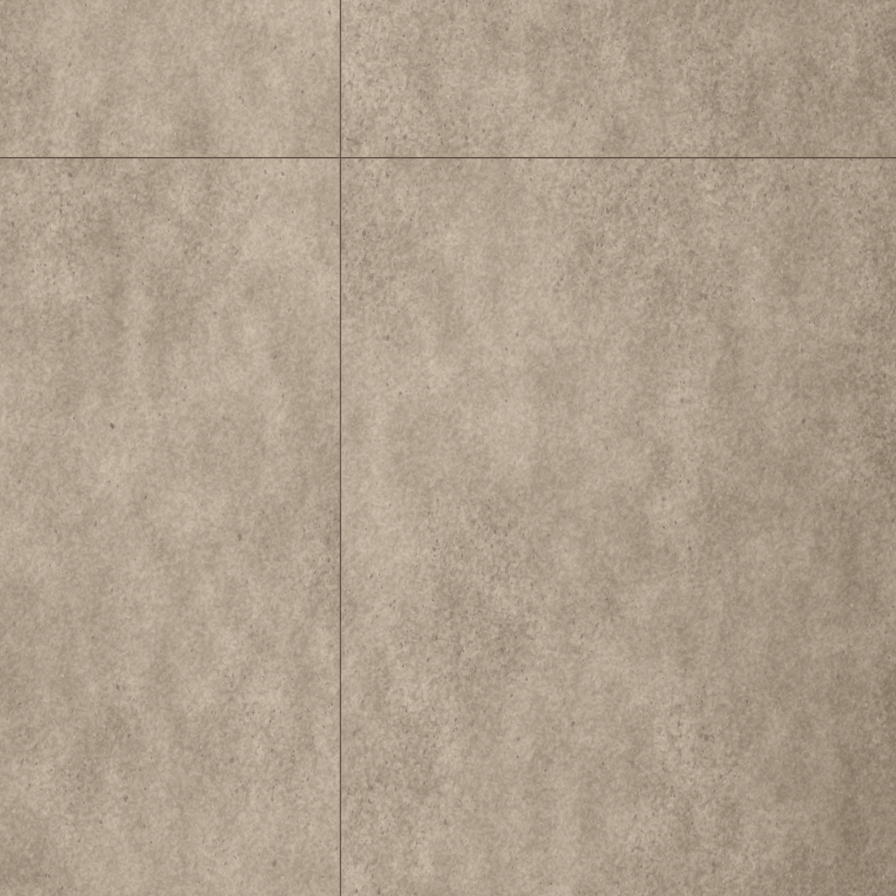
This texture is drawn by a Shadertoy shader. Its source:

```glsl
const vec3 STONE_DARK = vec3(0.57, 0.51, 0.44);
const vec3 STONE_LIGHT = vec3(0.75, 0.69, 0.62);
const vec3 PIT_COLOR = vec3(0.42, 0.36, 0.30);
const vec3 FLECK_COLOR = vec3(0.82, 0.76, 0.69);
const vec3 JOINT_COLOR = vec3(0.36, 0.31, 0.27);
const vec2 TILE_SIZE = vec2(0.9);
const vec2 JOINT_CROSSING = vec2(0.380, 0.824);
const float JOINT_HALF_WIDTH = 0.0009;

float hash(vec2 p) {
    vec3 q = fract(vec3(p.xyx) * 0.1031);
    q += dot(q, q.yzx + 33.33);
    return fract((q.x + q.y) * q.z);
}

float noise(vec2 p) {
    vec2 cell = floor(p);
    vec2 f = fract(p);
    f = f * f * (3.0 - 2.0 * f);
    float low = mix(hash(cell), hash(cell + vec2(1.0, 0.0)), f.x);
    float high = mix(hash(cell + vec2(0.0, 1.0)), hash(cell + 1.0), f.x);
    return mix(low, high, f.y);
}

float fbm(vec2 p) {
    float sum = 0.0;
    float amplitude = 0.5;
    for (int i = 0; i < 5; i++) {
        sum += amplitude * noise(p);
        p = mat2(1.6, 1.2, -1.2, 1.6) * p + 17.3;
        amplitude *= 0.5;
    }
    return sum / 0.96875;
}

vec2 rotate(vec2 p, float angle) {
    float c = cos(angle);
    float s = sin(angle);
    return vec2(c * p.x - s * p.y, s * p.x + c * p.y);
}

// Scattered ragged upright spots, one candidate per grid cell
float specks(vec2 uv, float frequency, float density, float seed, float pixel) {
    vec2 p = uv * vec2(frequency, frequency * 0.65) + seed;
    vec2 cell = floor(p);
    vec2 jitter = vec2(hash(cell + 3.7), hash(cell + 9.2));
    vec2 offset = fract(p) - mix(vec2(0.3), vec2(0.7), jitter);
    offset.x += offset.y * (hash(cell + 21.4) - 0.5);
    float ragged = 0.16 * (noise(p * 6.0) - 0.5);
    float radius = mix(0.08, 0.24, pow(hash(cell + 14.1), 2.0));
    float blur = 0.5 * pixel * frequency + 0.04;
    float spot = 1.0 - smoothstep(radius - blur, radius + blur, length(offset) + ragged);
    return spot * step(hash(cell + 31.8), density) * mix(0.25, 1.0, hash(cell + 5.5));
}

// Distance to the nearest joint of the tile grid
float jointDistance(vec2 uv, vec2 crossing, vec2 size) {
    vec2 d = abs(fract((uv - crossing) / size + 0.5) - 0.5) * size;
    return min(d.x, d.y);
}

// Broad lighting: bright upper left, falling off to the right
float lighting(vec2 uv) {
    float right = smoothstep(0.6, 1.05, uv.x);
    float low = 1.0 - smoothstep(0.0, 0.9, uv.y);
    float leftEdge = 1.0 - smoothstep(0.0, 0.12, uv.x);
    return 0.80 - 0.44 * right - 0.09 * low - 0.08 * leftEdge
        - 0.14 * right * low;
}

void mainImage(out vec4 fragColor, in vec2 fragCoord) {
    vec2 uv = fragCoord / iResolution.xy;
    float pixel = 1.0 / min(iResolution.x, iResolution.y);

    // Each tile samples its own patch of stone
    vec2 tile = floor((uv - JOINT_CROSSING) / TILE_SIZE);
    vec2 stone = uv + tile * vec2(7.31, 4.73) + 20.0;

    // Faint clouds and upright streaks
    float clouds = fbm(stone * vec2(6.0, 3.5)) - 0.5;
    float streaks = fbm(stone * vec2(38.0, 20.0)) - 0.5;
    float rough = smoothstep(0.30, 0.74, fbm(stone * vec2(9.0, 5.0) + 41.0));
    float tone = lighting(uv) + 0.42 * clouds + 0.72 * streaks - 0.08 * (rough - 0.4);

    // Grain from sandy to powdery
    float grain = noise(rotate(stone, 0.5) * vec2(240.0, 190.0)) - 0.5;
    float fineGrain = noise(rotate(stone, 0.2) * vec2(430.0, 390.0)) - 0.5;
    tone += grain * mix(0.32, 0.48, rough) + fineGrain * mix(0.42, 0.54, rough);
    vec3 color = mix(STONE_DARK, STONE_LIGHT, tone);

    // Pores open where the fine noise peaks
    float poreField = noise(rotate(stone, 0.35) * vec2(250.0, 170.0) + 7.7);
    float pores = smoothstep(0.74, 0.98, poreField);
    color = mix(color, PIT_COLOR, pores * mix(0.06, 0.28, rough));

    // Dark pits gather in rough areas, pale flecks are rarer
    for (int i = 0; i < 3; i++) {
        float layer = float(i);
        float frequency = 110.0 + 50.0 * layer;
        float pits = specks(stone, frequency, mix(0.02, 0.13, rough), 13.0 * layer, pixel);
        float flecks = specks(stone, frequency, mix(0.02, 0.09, rough), 71.0 + 19.0 * layer, pixel);
        color = mix(color, PIT_COLOR, 0.52 * pits);
        color = mix(color, FLECK_COLOR, 0.55 * flecks);
    }

    // Thin even joints
    float d = jointDistance(uv, JOINT_CROSSING, TILE_SIZE);
    float joint = 1.0 - smoothstep(JOINT_HALF_WIDTH - 0.5 * pixel, JOINT_HALF_WIDTH + 0.5 * pixel, d);
    float wear = noise(uv * 90.0);
    color = mix(color, JOINT_COLOR, joint * mix(0.82, 1.0, wear));

    fragColor = vec4(color, 1.0);
}
```
